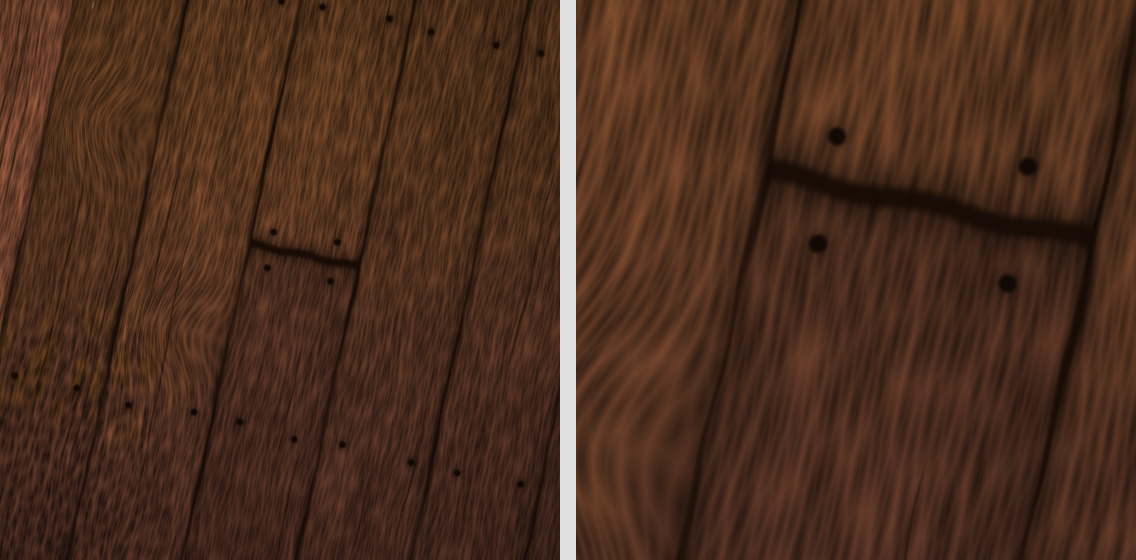
Left, the full canvas; right, a detail of the centre.
Write a WebGL 1 fragment shader that draws this texture.

```glsl
precision highp float;
uniform vec2 u_resolution;

#define PITCH 0.204
#define LEAN 0.213
#define FIRST_SEAM -0.083
#define SEAM_WIDTH 0.0034
#define JOINT_PLANK 2.0
#define JOINT_AT 0.660
#define NAIL_ROW 0.332
#define NAIL_SPACING 0.776
#define NAIL_RADIUS 0.0068
#define GRAIN_DEPTH 0.62

const vec3 WARM_BROWN = vec3(0.325, 0.198, 0.108);
const vec3 RED_BROWN = vec3(0.292, 0.170, 0.126);
const vec3 OCHRE = vec3(0.37, 0.23, 0.09);
const vec3 GAP = vec3(0.085, 0.040, 0.014);
const vec3 SPLINTER = vec3(0.55, 0.42, 0.33);

float hash(vec2 p) {
  return fract(sin(dot(p, vec2(127.1, 311.7))) * 43758.5);
}

// Distance to the nearest scattered cell point
float cells(vec2 p) {
  vec2 cell = floor(p), local = p - cell;
  float nearest = 2.0;
  for (int j = -1; j <= 1; j++) {
    for (int i = -1; i <= 1; i++) {
      vec2 o = vec2(float(i), float(j));
      vec2 point = o + vec2(hash(cell + o), hash(cell + o + 57.3));
      nearest = min(nearest, length(point - local));
    }
  }
  return nearest;
}

// Distance to a row of two nails per plank, slightly misplaced
float nailPair(vec2 plankPos, float id, float row) {
  float side = step(0.5, plankPos.x);
  vec2 key = vec2(id * 2.0 + side, row * 9.0);
  float across = mix(0.22, 0.79, side) + 0.08 * (hash(key) - 0.5);
  float along = row + 0.014 * (hash(key + 4.0) - 0.5);
  return length(vec2((plankPos.x - across) * PITCH, plankPos.y - along));
}

void main() {
  vec2 uv = gl_FragCoord.xy / u_resolution;
  float pixel = 1.0 / min(u_resolution.x, u_resolution.y);

  // Plank coordinates: s runs across the boards, t along them
  float s = uv.x - LEAN * uv.y;
  float t = uv.y + LEAN * uv.x;
  float edgeS = s + 0.0013 * sin(t * 17.0) + 0.0007 * sin(t * 61.0 + s * 9.0);
  float a = (edgeS - FIRST_SEAM) / PITCH;
  float id = floor(a), f = a - id;
  float jointed = 1.0 - step(0.5, abs(id - JOINT_PLANK));
  float below = jointed * step(t, JOINT_AT);
  float board = id + 0.5 * below;

  // Grain bends in waves, and bulges where a board was cut near a knot
  float knotted = step(abs(id - 0.5), 0.6);
  float knotT = (t - 0.82 + 0.346 * id) / 0.085;
  float bulge = 0.045 * knotted * exp(-knotT * knotT) * sin(3.14159 * f);
  float wave = 0.003 * sin(t * 9.0 + board * 2.3) + 0.0015 * sin(t * 25.0 + s * 30.0);
  vec2 g = vec2(s + wave + bulge, t) + board * vec2(1.37, 2.91);
  float fine = cells(g * vec2(190.0, 23.0)) - 0.45;
  float streak = cells(g * vec2(72.0, 5.0)) - 0.45;
  float lines = sin(g.x * 290.0 + 3.0 * sin(g.x * 83.0 + t * 4.0));
  float mottle = sin(g.x * 37.0 + 2.0 * sin(t * 6.0)) * sin(t * 13.0 + g.x * 11.0);
  float tone = 1.0 + GRAIN_DEPTH * (fine + 0.55 * streak) + 0.05 * lines + 0.045 * mottle;

  // Board colour and light
  vec2 fromLight = uv - vec2(0.38, 0.6);
  float light = 1.09 - 0.5 * dot(fromLight, fromLight);
  light *= 0.95 + 0.1 * hash(vec2(board, 3.0));
  light *= 1.0 - 0.07 * below;
  light *= 1.0 + 0.32 * step(id, -0.5);
  vec3 wood = mix(RED_BROWN, WARM_BROWN, smoothstep(0.1, 0.9, uv.y - 0.1 * below));
  wood = mix(wood, RED_BROWN * 1.08, 0.7 * step(id, -0.5));

  // Weathered lower left corner
  float wear = smoothstep(0.56, 0.34, uv.y) * smoothstep(0.42, 0.18, uv.x);
  float rough = cells(g * vec2(85.0, 34.0)) - 0.45;
  float patches = smoothstep(0.5, 0.15, cells(g * vec2(25.0, 9.0)));
  tone += wear * (0.6 * rough - 0.05);
  wood = mix(wood, OCHRE, 0.6 * wear * patches * smoothstep(0.12, 0.35, uv.y));
  vec3 color = wood * light * tone;

  // Long hairline cracks
  for (int i = 0; i < 3; i++) {
    vec2 key = vec2(board, float(i) + 11.0);
    float crackX = (f - 0.12 - 0.8 * hash(key)) * PITCH + wave;
    float reach = abs(t - 1.2 * hash(key + 5.0)) / (0.12 + 0.22 * hash(key + 8.0));
    float crack = smoothstep(0.0012 + pixel, 0.0002, abs(crackX));
    color = mix(color, GAP, 0.5 * crack * smoothstep(1.0, 0.5, reach));
  }

  // Seams, uneven in width and depth, with a soft shadow
  float seamId = floor(a + 0.5);
  float seam = abs(a - seamId) * PITCH;
  float depth = 0.8 + 0.2 * sin(t * 11.0 + seamId * 2.4);
  depth *= 1.0 - 0.45 * step(abs(seamId), 0.5) * smoothstep(0.55, 0.66, t);
  float width = SEAM_WIDTH * (0.85 + 0.3 * sin(t * 29.0 + seamId));
  color *= 1.0 - 0.38 * depth * exp(-seam * seam / 0.00007);
  color = mix(color, GAP, 0.9 * depth * smoothstep(width + pixel, width * 0.2, seam));

  // End joint between two boards
  float joint = abs(t - JOINT_AT + 0.002 * sin(s * 70.0));
  color *= 1.0 - 0.4 * jointed * exp(-joint * joint / 0.0003);
  color = mix(color, GAP, 0.9 * jointed * smoothstep(0.0095 + pixel, 0.002, joint));

  // Nail holes: full rows, then a pair on either side of the joint
  float nail = 1.0;
  for (int i = 0; i < 2; i++) {
    float n = float(i);
    nail = min(nail, nailPair(vec2(f, t), id, NAIL_ROW + NAIL_SPACING * n));
    float ends = nailPair(vec2(f, t), id, JOINT_AT - 0.038 + 0.071 * n);
    nail = min(nail, mix(1.0, ends, jointed));
  }
  color *= 1.0 - 0.3 * exp(-nail * nail / 0.00012);
  color = mix(color, GAP * 0.7, 0.93 * smoothstep(NAIL_RADIUS + pixel, NAIL_RADIUS * 0.5, nail));

  // Rare pale splinters
  vec2 chip = g * vec2(55.0, 20.0);
  float chipSize = length((fract(chip) - 0.5) * vec2(1.0, 0.8));
  float rare = step(0.993, hash(floor(chip) + 2.0));
  color = mix(color, SPLINTER, 0.6 * rare * smoothstep(0.16, 0.05, chipSize));

  gl_FragColor = vec4(clamp(color, 0.0, 1.0), 1.0);
}
```
